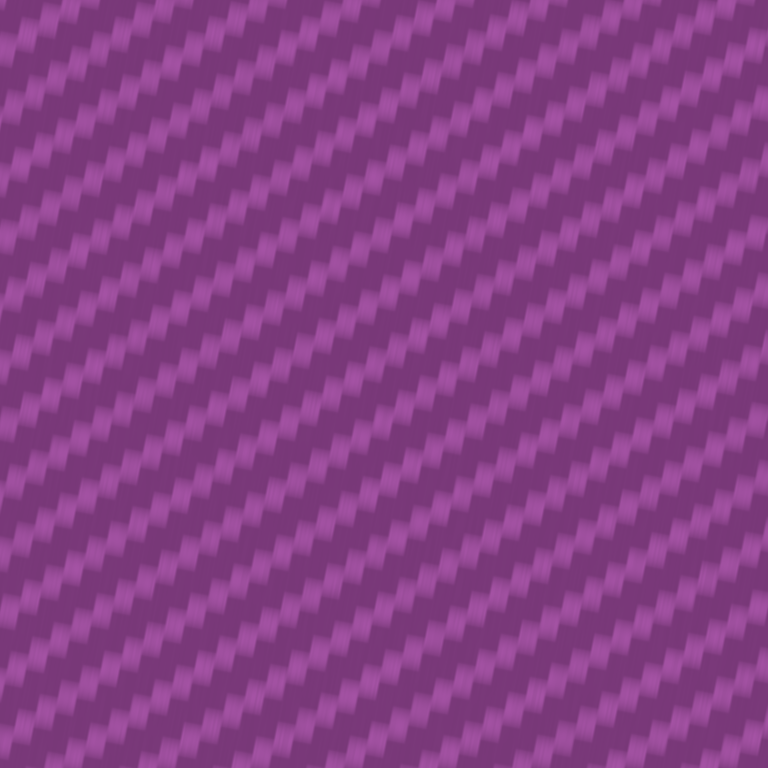
Write a WebGL 2 fragment shader that draws this texture.

```glsl
#version 300 es
precision highp float;

uniform vec2 u_resolution;
out vec4 outColor;

#define CELLS 41.8                        // thread widths across the canvas
#define TILT 0.192                        // clockwise turn of the weave, radians
#define ANCHOR vec2(0.507, 0.619)         // centre of one raised thread
#define FLOAT_HALF 0.97                   // half length of a raised thread, in cells
#define SOFTNESS 0.09                     // edge blur, in cells
#define END_LIGHT 0.17                    // light left at the ends of a thread
#define FIBRE_DENSITY 9.0                 // fibres per thread
#define FIBRE_AMOUNT 0.035
#define THREAD_VARIATION 0.03
#define DARK_COLOR vec3(0.474, 0.221, 0.474)
#define LIGHT_COLOR vec3(0.627, 0.314, 0.627)

float hash(vec2 p) {
    vec3 q = fract(vec3(p.xyx) * 0.1031);
    q += dot(q, q.yzx + 33.33);
    return fract((q.x + q.y) * q.z);
}

float valueNoise(vec2 p) {
    vec2 cell = floor(p);
    vec2 f = fract(p);
    f = f * f * (3.0 - 2.0 * f);
    float low = mix(hash(cell), hash(cell + vec2(1.0, 0.0)), f.x);
    float high = mix(hash(cell + vec2(0.0, 1.0)), hash(cell + 1.0), f.x);
    return mix(low, high, f.y);
}

// Soft-edged interval of the given half width around zero
float band(float x, float halfWidth, float blur) {
    return smoothstep(-blur, blur, halfWidth - abs(x));
}

// Light on one column: each column is shifted one cell along the twill
float raisedThread(float column, float along, float blur) {
    float y = mod(along - column + 2.0, 4.0) - 2.0;
    float t = min(abs(y) / FLOAT_HALF, 1.0);
    float sheen = mix(END_LIGHT, 1.0, 1.0 - t * t);
    float id = floor((along - column + 2.0) / 4.0);
    float tone = 1.0 + THREAD_VARIATION * (2.0 * hash(vec2(column, id) + 200.0) - 1.0);
    return band(y, FLOAT_HALF, blur) * sheen * tone;
}

void main() {
    // Weave coordinates: x counts columns, y runs along them
    vec2 p = gl_FragCoord.xy / u_resolution.y - ANCHOR;
    float c = cos(TILT);
    float s = sin(TILT);
    vec2 weave = CELLS * vec2(c * p.x - s * p.y, s * p.x + c * p.y);
    float blur = max(SOFTNESS, 0.75 * CELLS / u_resolution.y);

    // Raised threads, blended across the column edges
    float light = 0.0;
    float nearest = floor(weave.x + 0.5);
    for (int i = -1; i <= 1; i++) {
        float column = nearest + float(i);
        float cover = band(weave.x - column, 0.5, blur);
        light += cover * raisedThread(column, weave.y, blur);
    }

    // Fine fibres along the columns, stronger where the thread is lit
    float fibre = valueNoise(weave * vec2(FIBRE_DENSITY, 0.6) + 500.0) - 0.5;
    float shade = 1.0 + FIBRE_AMOUNT * fibre * (0.5 + light);

    vec3 color = mix(DARK_COLOR, LIGHT_COLOR, light) * shade;
    outColor = vec4(color, 1.0);
}
```
